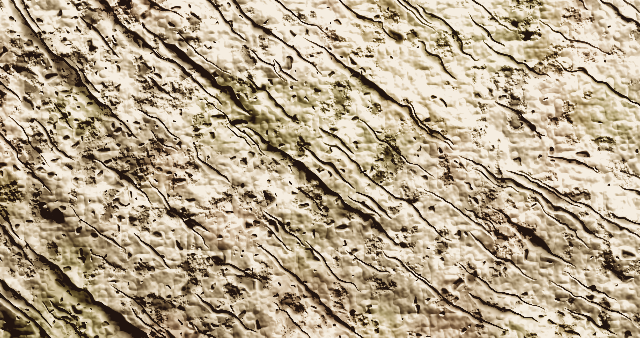
This texture is drawn by a WebGL 2 fragment shader. Its source:

```glsl
#version 300 es
precision highp float;
// Sunlit, weathered limestone: a height field of lumpy grain, slanting strata,
// ragged hollows, round pits and tapering cracks, lit from the upper right with
// short cast shadows, then coloured by a ramp from deep brown to warm white.
uniform vec2 u_resolution;
out vec4 fragColor;

float hash(vec2 p) {
  vec3 q = fract(p.xyx * vec3(0.1031, 0.1030, 0.0973));
  q += dot(q, q.yzx + 33.33);
  return fract((q.x + q.y) * q.z);
}

float noise(vec2 p) {
  vec2 i = floor(p), f = fract(p);
  f = f * f * (3.0 - 2.0 * f);
  return mix(mix(hash(i), hash(i + vec2(1, 0)), f.x),
             mix(hash(i + vec2(0, 1)), hash(i + vec2(1, 1)), f.x), f.y);
}

float fbm(vec2 p) {
  float sum = 0.0, amp = 0.5;
  for (int i = 0; i < 5; i++) {
    sum += amp * noise(p);
    p = mat2(1.68, 1.26, -1.26, 1.68) * p + 17.3;
    amp *= 0.56;
  }
  return sum;
}

// Rounded lumps parted by sharp creases
float lumps(vec2 p) {
  return abs(2.0 * noise(p) - 1.0);
}

// Coordinates along and across the strata, which flatten towards the right
vec2 strata(vec2 p) {
  float drop = 1.05 * p.x - 0.14 * p.x * p.x;
  return vec2(p.x - 0.5 * p.y, 0.78 * (p.y + drop));
}

// Irregular holes, one per grid cell where the density allows
float pits(vec2 p, float scale, float density) {
  vec2 q = p * scale + 0.4 * vec2(noise(p * scale * 2.7), noise(p * scale * 2.7 + 40.0));
  vec2 cell = floor(q);
  float depth = 0.0;
  for (int y = -1; y <= 1; y++)
    for (int x = -1; x <= 1; x++) {
      vec2 c = cell + vec2(x, y), id = c + scale;
      if (hash(id + 5.7) > density) continue;
      vec2 d = q - c - 0.15 - 0.7 * vec2(hash(id), hash(id + 71.0));
      float angle = 6.28 * hash(id + 13.0), size = hash(id + 29.0);
      d = mat2(cos(angle), sin(angle), -sin(angle), cos(angle)) * d;
      float radius = mix(0.14, 0.42, size * size);
      depth = max(depth, 1.0 - smoothstep(0.35 * radius, 1.05 * radius, length(d * vec2(1.0, 1.3))));
    }
  return depth;
}

// Tapering ragged cracks: sharp under the upper lip, fading out below
float cracks(vec2 p, float scale) {
  vec2 s = strata(p);
  s.y += 0.05 * (noise(p * 5.0) - 0.5) + 0.018 * (noise(p * 19.0) - 0.5) + 0.009 * (noise(p * 47.0) - 0.5);
  s *= scale;
  float ragged = 0.25 + 1.4 * noise(p * 17.0 + 30.0);
  vec2 pitch = vec2(0.55, 0.15), cell = floor(s / pitch);
  float depth = 0.0;
  for (int y = -1; y <= 1; y++)
    for (int x = -1; x <= 1; x++) {
      vec2 c = cell + vec2(x, y), id = c + 7.0 * scale;
      if (hash(id + 3.1) > 0.66) continue;
      vec2 d = s - pitch * (c + vec2(0.2 + 0.6 * hash(id + 9.0), hash(id + 57.0)));
      float reach = mix(0.10, 0.36, hash(id + 23.0));
      float taper = 1.0 - d.x * d.x / (reach * reach);
      if (taper <= 0.0) continue;
      float bulk = hash(id + 37.0);
      float width = mix(0.004, 0.015, bulk * bulk) * taper * ragged + 0.0008;
      float lip = 1.0 - smoothstep(0.3 * width, width, d.y);
      float floorFade = smoothstep(-3.2 * width, -0.4 * width, d.y);
      depth = max(depth, lip * floorFade * sqrt(taper) * min(1.0, 0.55 + 0.6 * bulk));
    }
  return depth;
}

// Surface height; also reports how deep the point lies in a hole or crack
float rock(vec2 p, out float cavity) {
  float porous = smoothstep(2.0, 0.6, p.x + 0.35 * p.y) * (0.4 + 0.9 * noise(p * 3.5 + 8.0));
  float holes = max(pits(p, 13.0, 0.08 + 0.48 * porous), 0.9 * pits(p, 27.0, 0.12 + 0.36 * porous));
  float hollow = smoothstep(0.63, 0.84, fbm(p * 19.0 + 3.0) + 0.05 * porous);
  float crack = max(cracks(p, 1.0), 0.75 * cracks(p, 2.1));
  cavity = max(max(0.75 * holes, crack), 0.6 * hollow);
  vec2 s = strata(p);
  float folds = 0.030 * noise(s * vec2(2.5, 8.0)) + 0.012 * noise(s * vec2(7.0, 22.0) + 5.0);
  float grain = 0.032 * fbm(p * 7.0) + 0.007 * lumps(p * 21.0) + 0.0045 * lumps(p * 46.0 + 9.0);
  return folds + grain - 0.009 * holes - 0.008 * hollow - 0.012 * crack;
}

vec3 stoneColor(float tone) {
  vec3 ramp[6] = vec3[6](vec3(0.13, 0.08, 0.06), vec3(0.31, 0.23, 0.15), vec3(0.50, 0.41, 0.28),
                         vec3(0.70, 0.62, 0.48), vec3(0.85, 0.78, 0.67), vec3(0.96, 0.93, 0.88));
  float t = clamp(tone, 0.0, 1.0) * 5.0;
  int i = min(int(t), 4);
  return mix(ramp[i], ramp[i + 1], t - float(i));
}

void main() {
  vec2 p = gl_FragCoord.xy / u_resolution.y;
  vec2 toLight = normalize(vec2(0.45, 0.9));
  float cavity, unused;
  float height = rock(p, cavity);

  // Slope towards the light, and shadows thrown by higher ground
  float slope = (height - rock(p + toLight * 0.004, unused)) / 0.004;
  float shadow = 0.0;
  for (int i = 1; i <= 5; i++) {
    float reach = 0.006 * float(i);
    float rise = rock(p + toLight * reach, unused) - height;
    shadow = max(shadow, smoothstep(0.0, 0.009, rise - 0.45 * reach));
  }

  // Sun-bleached top, stained patches and darker lower left
  float stain = smoothstep(0.54, 0.72, fbm(p * 7.0 + 60.0));
  float tone = 0.84 + 0.75 * clamp(slope, -0.6, 0.3) + 0.24 * (p.y - 0.5) + 0.06 * (p.x - 0.95);
  tone += 0.20 * (noise(p * 105.0) - 0.5) - 0.15 * stain;
  tone -= 0.36 * shadow + 0.70 * cavity;

  // Faint moss and rust in the mid tones
  vec3 color = stoneColor(tone);
  float mid = smoothstep(0.0, 0.3, tone) * (1.0 - smoothstep(0.55, 1.0, tone));
  float moss = smoothstep(0.5, 0.8, noise(p * 4.5 + 90.0));
  float rust = smoothstep(0.55, 0.85, noise(p * 6.0 + 120.0));
  color += mid * (moss * vec3(-0.015, 0.005, -0.05) + rust * vec3(0.015, -0.015, -0.01));
  fragColor = vec4(color, 1.0);
}
```
